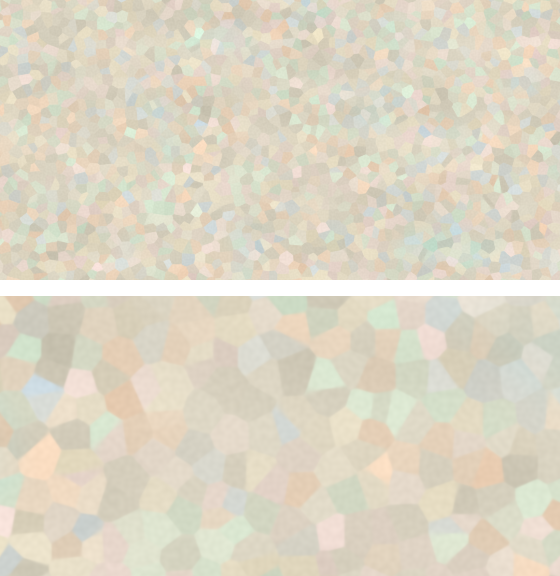
Top: the whole. Bottom: its middle third, enlarged.
Give the GLSL for this background, as a WebGL 2 fragment shader.

```glsl
#version 300 es
precision highp float;
// Pale mosaic of irregular pastel chips: a soft Voronoi diagram whose cells
// draw their tints from a weighted palette, under hazy horizontal washes,
// cool clusters and a fine paper grain, all made with gradient noise.

uniform vec2 u_resolution;
out vec4 outColor;

const float CELLS_PER_HEIGHT = 29.0;
const float EDGE_SHARPNESS = 26.0;      // higher gives crisper chip borders
const float LIGHTNESS_SPREAD = 0.085;
const vec2 VIVIDNESS = vec2(0.45, 1.75); // least and most saturated chips
const float ACCENT_SHARE = 0.07;
const vec2 WASH_SCALE = vec2(2.2, 9.0);  // stretched into horizontal bands
const float WASH_STRENGTH = 0.035;
const float HAZE_SCALE = 5.0;
const float COOL_SCALE = 4.0;
const float GRAIN_SCALE = 130.0;
const float GRAIN_STRENGTH = 0.022;

const vec3 MEAN_TONE = vec3(0.865, 0.841, 0.771);
const vec3 COOL_SHIFT = vec3(-0.035, 0.018, 0.035);
const vec3 PALETTE[6] = vec3[6](
    vec3(0.84, 0.82, 0.75),   // taupe
    vec3(0.89, 0.84, 0.79),   // pink
    vec3(0.88, 0.85, 0.76),   // cream
    vec3(0.84, 0.87, 0.79),   // mint
    vec3(0.90, 0.83, 0.74),   // peach
    vec3(0.83, 0.84, 0.81));  // blue grey
const float SHARES[6] = float[6](0.20, 0.19, 0.18, 0.16, 0.16, 0.11);

vec3 hash3(vec2 p) {
    vec3 q = fract(p.xyx * vec3(0.1031, 0.1030, 0.0973));
    q += dot(q, q.yxz + 33.33);
    return fract((q.xxy + q.yzz) * q.zyx);
}

// Dot product of a random lattice gradient with the offset to it.
float gradientDot(vec2 lattice, vec2 offset) {
    float angle = 6.28318 * hash3(lattice).x;
    return dot(vec2(cos(angle), sin(angle)), offset);
}

// Gradient noise, roughly -0.7 to 0.7.
float gradientNoise(vec2 p) {
    vec2 i = floor(p);
    vec2 f = p - i;
    vec2 u = f * f * f * (f * (f * 6.0 - 15.0) + 10.0);
    vec2 e = vec2(1.0, 0.0);
    float low = mix(gradientDot(i, f), gradientDot(i + e.xy, f - e.xy), u.x);
    float high = mix(gradientDot(i + e.yx, f - e.yx), gradientDot(i + e.xx, f - e.xx), u.x);
    return mix(low, high, u.y);
}

// Tint of one chip: weighted palette pick, varied in saturation and lightness.
vec3 chipColor(vec2 cell) {
    vec3 r = hash3(cell + 71.7);
    int index = 0;
    float pick = r.x;
    while (index < 5 && pick > SHARES[index]) {
        pick -= SHARES[index];
        index++;
    }
    float vividness = mix(VIVIDNESS.x, VIVIDNESS.y, r.y);
    vec3 color = MEAN_TONE + (PALETTE[index] - MEAN_TONE) * vividness;
    color += (r.z - 0.5) * LIGHTNESS_SPREAD;
    float accent = step(1.0 - ACCENT_SHARE, hash3(cell + 193.3).x);
    return color + accent * (0.6 * (PALETTE[index] - MEAN_TONE) + 0.02);
}

// Voronoi mosaic; exponential distance weights smooth the borders.
vec3 mosaic(vec2 p) {
    vec2 home = floor(p);
    vec3 colorSum = vec3(0.0);
    float weightSum = 0.0;
    for (int y = -2; y <= 2; y++) {
        for (int x = -2; x <= 2; x++) {
            vec2 cell = home + vec2(x, y);
            vec2 seed = cell + hash3(cell).xy;
            float weight = exp(-EDGE_SHARPNESS * distance(p, seed));
            colorSum += weight * chipColor(cell);
            weightSum += weight;
        }
    }
    return colorSum / weightSum;
}

void main() {
    vec2 uv = gl_FragCoord.xy / u_resolution.y;
    vec3 color = mosaic(uv * CELLS_PER_HEIGHT);

    // Haze: some areas fade towards the mean tone.
    float haze = gradientNoise(uv * HAZE_SCALE + 17.0);
    color = mix(MEAN_TONE, color, clamp(0.88 + 0.6 * haze, 0.5, 1.1));

    // Banded light and dark washes, then scattered cool clusters.
    color += WASH_STRENGTH * gradientNoise(uv * WASH_SCALE + 41.0);
    float cool = gradientNoise(uv * COOL_SCALE + 83.0);
    color += COOL_SHIFT * (smoothstep(0.15, 0.5, cool) - 0.1);

    // Paper grain.
    color += GRAIN_STRENGTH * gradientNoise(uv * GRAIN_SCALE);
    outColor = vec4(clamp(color, 0.0, 1.0), 1.0);
}
```
